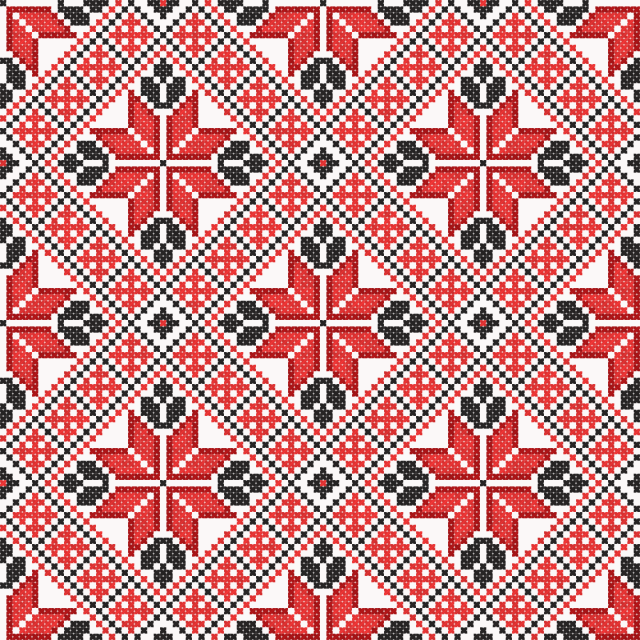
A Shadertoy shader for this pattern:

```glsl
// Cross-stitch embroidery: eight-petal stars in a diagonal trellis of checked bands.
// Each stitch is a cell of a 100 x 100 grid; folding its diagonal coordinates gives
// one motif, and every stitch is drawn as a small X of thread.

const vec3 CLOTH = vec3(0.985, 0.972, 0.972);
const vec3 RED = vec3(0.90, 0.20, 0.20);
const vec3 DARK_RED = vec3(0.68, 0.08, 0.09);
const vec3 BLACK = vec3(0.15, 0.14, 0.14);

float hash(vec2 p) {
    return fract(sin(dot(p, vec2(127.1, 311.7))) * 4375.85);
}

// Star, four buds and the red frame; lo and hi are the sorted distances from the star.
vec3 starMotif(int lo, int hi) {
    if (lo + hi == 18) return RED;
    if (hi == 0) return BLACK;

    // Slanted petals with dark edges, split by a light diagonal
    if (lo >= 1 && lo <= 5 && hi <= lo + 6 && (hi > lo || lo == 1)) {
        bool edge = lo == 1 || lo == 5 || hi == lo + 6;
        return edge ? DARK_RED : RED;
    }

    // Bud: a tip, two leaves around a light stem, and a diamond on top
    bool tip = lo == 0 && hi == 9;
    bool leaf = lo >= 1 && lo <= 3 && hi >= 8 + lo && hi < 12 + lo;
    bool top = hi > 12 + lo;
    if (lo + hi <= 16 && (tip || leaf || top)) return BLACK;
    return CLOTH;
}

// Checked band; across and along are measured from the crossing of two bands.
vec3 bandMotif(int across, int along) {
    int q = abs((along + 5) % 10 - 5);
    if (across == 5 || q == 5) return BLACK;
    if (along < 5) {
        int ring = max(across, along);
        return ring == 0 ? RED : ring <= 2 ? BLACK : CLOTH;
    }
    bool gap = across + q == 2 && across != q;
    return max(across, q) <= 3 && !gap ? RED : CLOTH;
}

vec3 stitchColor(vec2 cell) {
    // Fold along both diagonals into one star domain
    vec2 diagonal = vec2(cell.x + cell.y, cell.x - cell.y);
    diagonal = mod(diagonal + 25.0, 50.0) - 25.0;
    ivec2 d = abs(ivec2(round(diagonal)));
    int outer = max(d.x, d.y);
    int inner = min(d.x, d.y);
    if (outer >= 20) return bandMotif(25 - outer, 25 - inner);
    return starMotif((outer - inner) / 2, (outer + inner) / 2);
}

vec3 embroidery(vec2 uv, float aa) {
    vec2 grid = uv * 100.0;
    vec2 cell = floor(grid) - vec2(50.0, 49.0);
    vec2 p = fract(grid) - 0.5;
    vec3 thread = stitchColor(cell);
    if (thread == CLOTH) return CLOTH;

    // Two crossed threads, with cloth showing in the notches between stitches
    float cross = min(abs(p.x - p.y), abs(p.x + p.y)) * 0.707;
    float box = max(abs(p.x), abs(p.y));
    float cover = 1.0 - smoothstep(0.235 - aa, 0.235 + aa, cross);
    cover *= 1.0 - 0.35 * smoothstep(0.44, 0.5, box);
    thread *= 0.95 + 0.10 * hash(cell);
    thread *= 1.04 - 0.10 * smoothstep(0.0, 0.25, abs(p.x - p.y));
    vec3 notch = mix(CLOTH, thread, 0.32);
    return mix(notch, thread, cover);
}

void mainImage(out vec4 fragColor, in vec2 fragCoord) {
    float size = min(iResolution.x, iResolution.y);
    float aa = clamp(25.0 / size, 0.01, 0.12);
    vec3 sum = vec3(0.0);
    // Average 3 x 3 samples for smooth stitch edges
    for (int i = 0; i < 9; i++) {
        vec2 offset = (vec2(i % 3, i / 3) - 1.0) / 3.0;
        sum += embroidery((fragCoord + offset) / size, aa);
    }
    fragColor = vec4(sum / 9.0, 1.0);
}
```
